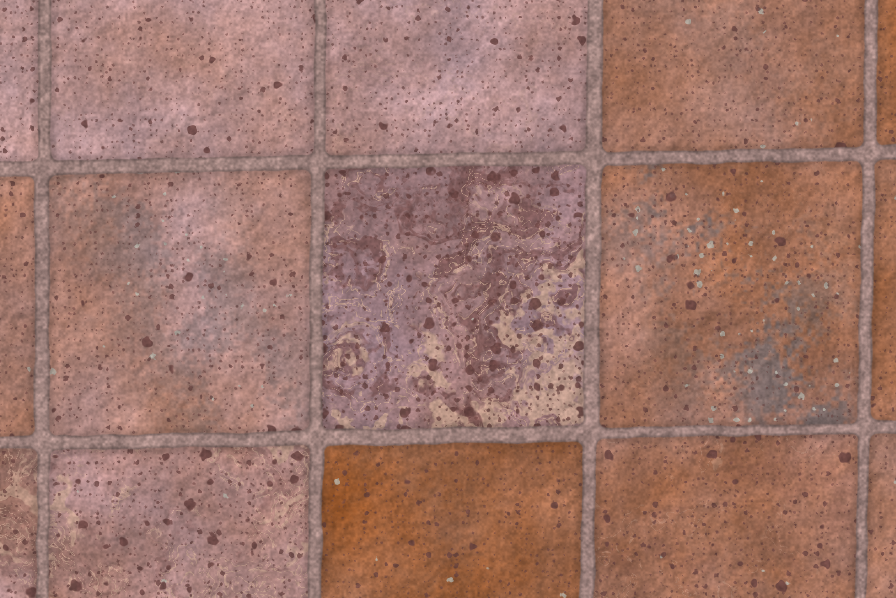
A Shadertoy shader for this texture:

```glsl
// Worn terracotta floor: square clay tiles in sandy grout, one of them marbled and pitted.
#define PITCH vec2(0.459, 0.4605)
#define ORIGIN vec2(0.072, 0.2715)
#define GROUT_WIDTH 0.023
#define EDGE_WOBBLE 0.007
#define GRAIN 0.30
#define MAUVE vec3(0.74, 0.61, 0.63)
#define TERRACOTTA vec3(0.62, 0.405, 0.29)
#define GROUT_COLOR vec3(0.62, 0.51, 0.49)
#define CREAM vec3(0.78, 0.64, 0.56)
#define MAROON vec3(0.42, 0.27, 0.26)
#define SOOT vec3(0.43, 0.40, 0.41)

// Per tile, bottom row first: warmth of the clay, marbling, soot
const vec3 TILES[15] = vec3[15](
    vec3(0.42, 0.40, 0.1), vec3(0.42, 0.45, 0.1), vec3(1.15, 0.0, 0.1), vec3(0.72, 0.20, 0.1), vec3(0.75, 0.0, 0.1),
    vec3(0.60, 0.05, 0.1), vec3(0.45, 0.0, 0.5), vec3(0.12, 1.0, 0.0), vec3(0.75, 0.05, 1.0), vec3(0.95, 0.0, 0.1),
    vec3(0.35, 0.05, 0.0), vec3(0.17, 0.05, 0.0), vec3(0.25, 0.12, 0.0), vec3(0.82, 0.0, 0.2), vec3(1.0, 0.0, 0.0));

float hash(vec2 p) {
    vec3 q = fract(p.xyx * 0.1031);
    q += dot(q, q.yzx + 33.33);
    return fract((q.x + q.y) * q.z);
}

float noise(vec2 p) {
    vec2 i = floor(p), f = fract(p);
    f = f * f * (3.0 - 2.0 * f);
    return mix(mix(hash(i), hash(i + vec2(1, 0)), f.x),
               mix(hash(i + vec2(0, 1)), hash(i + vec2(1, 1)), f.x), f.y);
}

float fbm(vec2 p) {
    float sum = 0.0, amp = 0.5;
    for (int i = 0; i < 5; i++) {
        sum += amp * noise(p);
        p = mat2(1.6, 1.2, -1.2, 1.6) * p + 17.3;
        amp *= 0.5;
    }
    return sum;
}

// Irregular round spots, at most one in each cell
float spots(vec2 p, float cell, float density) {
    vec2 g = p / cell + 50.0, id = floor(g);
    vec2 center = 0.3 + 0.4 * vec2(hash(id + 11.0), hash(id + 23.0));
    float size = hash(id + 37.0);
    float radius = mix(0.08, 0.27, size * size);
    float d = length(fract(g) - center) - radius + 0.22 * (noise(g * 5.0) - 0.5);
    float soft = max(0.05, 0.7 / (cell * iResolution.y));
    return (1.0 - smoothstep(-soft, soft, d)) * step(hash(id + 5.0), density);
}

float roundBox(vec2 p, vec2 halfSize, float radius) {
    vec2 d = abs(p) - halfSize + radius;
    return length(max(d, 0.0)) + min(max(d.x, d.y), 0.0) - radius;
}

// Swirled clay: cream streaks and maroon lumps
vec3 marble(vec3 clay, vec2 p, float amount) {
    vec2 warp = vec2(fbm(p * 9.0), fbm(p * 9.0 + 31.0)) - 0.5;
    vec2 w = p * vec2(11.0, 17.0) + 7.0 * warp;
    float flow = fbm(w);
    float streak = 1.0 - smoothstep(0.0, 0.13, abs(fract(flow * 5.0) - 0.5));
    float patches = smoothstep(0.42, 0.62, noise(w * 0.8 + 9.0));
    float pool = smoothstep(0.66, 0.73, fbm(w * 0.7 + 40.0));
    float cream = max(streak * patches, pool) * smoothstep(0.0, 0.7, amount + 0.1);
    clay = mix(clay, clay * vec3(0.87, 0.85, 0.87), amount);
    clay = mix(clay, MAROON, 0.55 * amount * smoothstep(0.54, 0.70, fbm(w * 1.3 + 70.0)));
    return mix(clay, CREAM, 0.75 * cream);
}

vec3 tileColor(vec2 p, vec2 local, vec2 id) {
    int index = int(clamp(id.x, 0.0, 4.0)) + 5 * int(clamp(id.y, 0.0, 2.0));
    vec3 traits = TILES[index];
    vec2 q = p + 3.7 * id;

    // Cloudy firing colour
    float cloud = fbm(q * 6.0) - 0.48;
    float warmth = traits.x + 0.75 * cloud + 0.2 * (fbm(q * 25.0) - 0.5);
    vec3 color = mix(MAUVE, TERRACOTTA, warmth);
    color *= 1.0 + 0.35 * (fbm(q * 13.0 + 8.0) - 0.5);
    color = marble(color, q, traits.y);

    // Soot gathers on one diagonal, with pale crust among it
    float band = exp(-9.0 * pow(local.x + 0.55 * local.y - 0.04, 2.0));
    float soot = traits.z * band * smoothstep(0.43, 0.68, fbm(q * 10.0 + 5.0) + 0.25 * (noise(q * 150.0) - 0.5));
    color = mix(color, SOOT, 0.75 * soot);
    color = mix(color, vec3(0.69, 0.68, 0.64), 0.8 * spots(q + 2.0, 0.021, 0.22 * traits.z * band));

    // Pits of three sizes
    float pits = 0.85 * spots(q, 0.036, 0.06 + 0.55 * traits.y);
    pits = max(pits, 0.75 * spots(q + 0.7, 0.017, 0.16 + 0.35 * traits.y));
    pits = max(pits, 0.6 * spots(q + 1.3, 0.009, 0.32));
    return mix(color, MAROON * 0.95, pits);
}

void mainImage(out vec4 fragColor, in vec2 fragCoord) {
    vec2 p = fragCoord / iResolution.y;

    // Slightly skewed grid
    vec2 grid = p - vec2(0.013 * p.x * (p.y - 0.5), 0.017 * (p.x - 0.75));
    vec2 u = (grid - ORIGIN) / PITCH + 1.0;
    vec2 id = floor(u), local = fract(u) - 0.5;

    // Hand-cut outline, a little different for each tile
    vec2 jitter = vec2(hash(id + 3.0), hash(id + 9.0)) - 0.5;
    vec2 wobble = vec2(fbm(p * 22.0), fbm(p * 22.0 + 60.0)) - 0.5;
    vec2 halfSize = 0.5 * (PITCH - GROUT_WIDTH) - 0.003 * jitter.yx;
    float d = roundBox(local * PITCH + 0.005 * jitter + EDGE_WOBBLE * wobble, halfSize, 0.012);
    float soft = max(0.0018, 0.8 / iResolution.y);
    float tile = 1.0 - smoothstep(-soft, soft, d);

    // Sandy grout
    vec3 grout = GROUT_COLOR * (0.86 + 0.3 * fbm(p * 45.0));
    grout *= 0.9 + 0.2 * noise(p * 230.0);

    // Worn rim and contact shadow
    vec3 clay = tileColor(p, local, id);
    clay *= 1.0 - 0.13 * smoothstep(-0.016, 0.0, d);
    grout *= 1.0 - 0.22 * (1.0 - smoothstep(0.0, 0.006, d));
    vec3 color = mix(grout, clay, tile);

    // Fine relief lit from the upper left
    float relief = fbm(p * 75.0) - fbm(p * 75.0 + vec2(-0.4, 0.4));
    color *= 1.0 + GRAIN * relief + 0.16 * (noise(p * 260.0) - 0.5);
    fragColor = vec4(clamp(color, 0.0, 1.0), 1.0);
}
```
